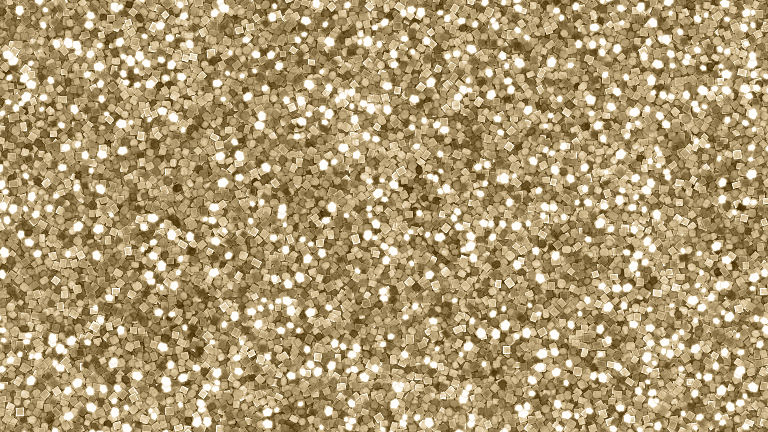
This texture is drawn by a WebGL 2 fragment shader. Its source:

```glsl
#version 300 es
precision highp float;
// Gold glitter: overlapping passes of randomly turned, clipped rectangular flakes,
// each with its own tone, bright or dark rim and small shadow, then scattered
// white sparkles. One tone value is built up and finally mapped to gold.
uniform vec2 u_resolution;
out vec4 outColor;

vec4 hash4(vec2 cell, float seed) {
  vec4 h = fract(vec4(cell.xyx, cell.y + seed) * vec4(0.1031, 0.1030, 0.0973, 0.1099) + seed * 0.137);
  h += dot(h, h.wzxy + 33.33);
  return fract((h.xxyz + h.yzzw) * h.zywx);
}

float valueNoise(vec2 p, float seed) {
  vec2 i = floor(p), f = fract(p);
  f = f * f * (3.0 - 2.0 * f);
  float low = mix(hash4(i, seed).x, hash4(i + vec2(1, 0), seed).x, f.x);
  float high = mix(hash4(i + vec2(0, 1), seed).x, hash4(i + vec2(1, 1), seed).x, f.x);
  return mix(low, high, f.y);
}

mat2 rotation(float angle) {
  float c = cos(angle), s = sin(angle);
  return mat2(c, s, -s, c);
}

// Rectangle with its corners clipped by a diagonal cut.
float flakeDistance(vec2 q, vec2 halfSize, float cut) {
  q = abs(q);
  vec2 side = q - halfSize;
  return max(max(side.x, side.y), (q.x + q.y) * 0.707 - cut);
}

// Lays one pass of flakes over the tone that is already there.
float addFlakes(float tone, vec2 p, float density, float seed, float coverage) {
  vec2 g = rotation(seed * 0.7) * p * density + seed * 7.3 + 200.0;
  vec2 base = floor(g);
  float pixel = density / u_resolution.y;
  for (int y = -1; y <= 1; y++) {
    for (int x = -1; x <= 1; x++) {
      vec2 cell = base + vec2(x, y);
      vec4 place = hash4(cell, seed);
      vec4 look = hash4(cell, seed + 19.0);
      if (look.w > coverage) continue;
      vec2 q = rotation(place.z * 6.283) * (g - cell - 0.5 - (place.xy - 0.5) * 0.7);
      vec2 halfSize = vec2(0.36 + 0.2 * place.w, 0.34 + 0.18 * look.y);
      float d = flakeDistance(q, halfSize, 0.45 + 0.25 * look.z);

      // Facet tone with a slight tilt, fine brushing and a rim.
      float facet = 0.32 + 0.57 * pow(look.x, 0.55);
      facet += 0.07 * q.x / halfSize.x * (look.y - 0.3);
      facet += 0.09 * (valueNoise(q * vec2(4.0, 9.0) + cell * 11.0, seed) - 0.5);
      facet += 0.36 * (look.z - 0.4) * smoothstep(-0.17, -0.02, d);

      tone *= 1.0 - 0.2 * (1.0 - smoothstep(0.0, 0.2, d));
      tone = mix(tone, facet, 1.0 - smoothstep(-0.5 * pixel, 0.5 * pixel, d));
    }
  }
  return tone;
}

// Rounded, slightly angular white glints, gathered in loose clusters.
float addSparkles(float tone, vec2 p) {
  vec2 g = p * 37.0 + 50.0;
  vec2 base = floor(g);
  float pixel = 37.0 / u_resolution.y;
  for (int y = -1; y <= 1; y++) {
    for (int x = -1; x <= 1; x++) {
      vec2 cell = base + vec2(x, y);
      vec4 place = hash4(cell, 71.0);
      vec4 look = hash4(cell, 83.0);
      float chance = 0.1 + 0.34 * valueNoise(cell * 0.3, 5.0);
      if (look.x > chance) continue;
      vec2 q = g - cell - 0.5 - (place.xy - 0.5) * 0.9;
      float angle = atan(q.y, q.x) + place.z * 6.283;
      float radius = 0.2 + 0.22 * place.w;
      radius *= 1.0 + 0.1 * cos(angle * 2.0) + 0.07 * cos(angle * 5.0 + look.y * 6.283);
      float d = length(q) - radius;
      tone = mix(tone, 0.9, 0.5 * (1.0 - smoothstep(0.0, 0.16, d)));
      tone = mix(tone, 1.0, 1.0 - smoothstep(-0.6 * pixel, 0.6 * pixel, d));
    }
  }
  return tone;
}

// Constant warm offset through the golds, fading out into white.
vec3 goldColor(float tone) {
  tone = clamp(tone, 0.16, 0.996);
  float whiteness = pow(max(tone - 0.78, 0.0) / 0.22, 3.0);
  return max(tone - vec3(0.0, 0.09, 0.265) * (1.0 - whiteness), 0.02);
}

void main() {
  vec2 p = gl_FragCoord.xy / u_resolution.y;
  float tone = 0.5;
  tone = addFlakes(tone, p, 58.0, 1.0, 1.0);
  tone = addFlakes(tone, p, 54.0, 2.0, 0.9);
  tone = addFlakes(tone, p, 52.0, 3.0, 0.7);

  // Fine grain and a faint broad drift of brightness.
  tone += 0.1 * (valueNoise(p * 230.0, 9.0) - 0.5);
  tone += 0.06 * (valueNoise(p * 7.0, 13.0) - 0.5) + 0.015;
  tone = addSparkles(tone, p);
  outColor = vec4(goldColor(tone), 1.0);
}
```
